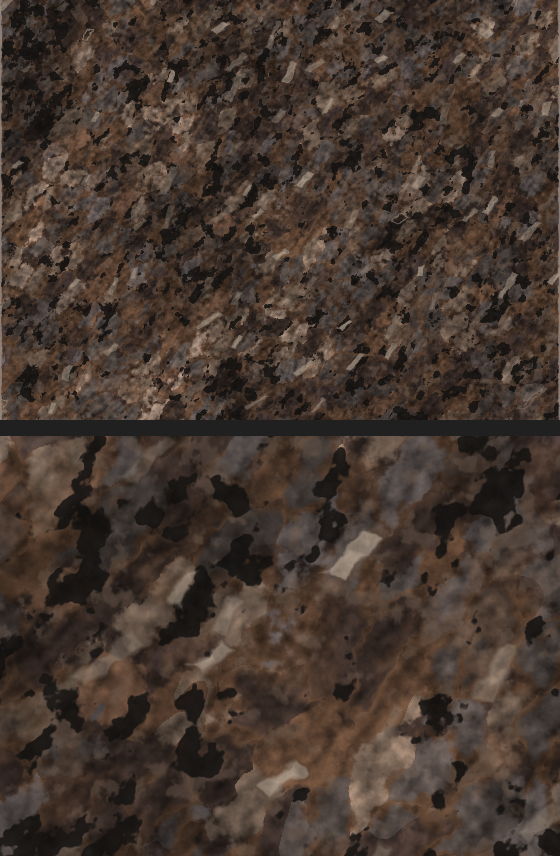
Top, the full canvas; bottom, a detail of the centre.
A Shadertoy shader for this texture:

```glsl
const vec3 BLACK = vec3(0.085, 0.068, 0.062);
const vec3 UMBER = vec3(0.205, 0.160, 0.142);
const vec3 SLATE = vec3(0.272, 0.240, 0.225);
const vec3 RUST = vec3(0.318, 0.230, 0.172);
const vec3 TAN = vec3(0.385, 0.322, 0.275);
const vec3 PALE = vec3(0.610, 0.550, 0.490);
const vec3 RIM = vec3(0.620, 0.560, 0.530);

const float LEAN = 0.90;                    // main grain direction, radians
const vec2 GRAIN_FREQ = vec2(14.0, 27.0);   // grains per canvas height, along and across
const float LATH_FREQ = 10.0;
const float LATH_SHARE = 0.62;
const float BLACK_LEVEL = 0.655;
const float BROAD_TONE = 0.75;
const float RIM_WIDTH = 0.004;

float hash(vec2 p) {
    return fract(sin(dot(p, vec2(127.1, 311.7))) * 43758.5453);
}

vec2 hash2(vec2 p) {
    return vec2(hash(p), hash(p + 57.3));
}

vec2 turn(vec2 p, float angle) {
    float c = cos(angle), s = sin(angle);
    return vec2(c * p.x + s * p.y, c * p.y - s * p.x);
}

float noise(vec2 p) {
    vec2 i = floor(p), f = fract(p);
    f = f * f * (3.0 - 2.0 * f);
    return mix(mix(hash(i), hash(i + vec2(1, 0)), f.x),
               mix(hash(i + vec2(0, 1)), hash(i + vec2(1, 1)), f.x), f.y);
}

float fbm(vec2 p) {
    float sum = 0.0, amp = 0.533;
    for (int i = 0; i < 4; i++) {
        sum += amp * noise(p);
        p = turn(p, 0.6) * 2.03 + 17.1;
        amp *= 0.5;
    }
    return sum;
}

// Voronoi grains: xy = cell id, z = gap between the two nearest seeds
vec3 grains(vec2 p) {
    vec2 cell = floor(p), id = cell;
    float near = 9.0, next = 9.0;
    for (int y = -1; y <= 1; y++)
    for (int x = -1; x <= 1; x++) {
        vec2 c = cell + vec2(x, y);
        float d = length(c + hash2(c) - p);
        if (d < near) { next = near; near = d; id = c; }
        else next = min(next, d);
    }
    return vec3(id, next - near);
}

// Scattered pale crystals, some of them hollow outlines
float laths(vec2 p, float ragged) {
    p *= LATH_FREQ;
    vec2 cell = floor(p);
    float cover = 0.0;
    for (int y = -1; y <= 1; y++)
    for (int x = -1; x <= 1; x++) {
        vec2 c = cell + vec2(x, y);
        if (hash(c + 3.7) > LATH_SHARE) continue;
        vec2 shape = hash2(c + 21.4), look = hash2(c + 45.9);
        float angle = LEAN + 0.9 * (hash(c + 8.2) - 0.4);
        vec2 q = turn(p - c - hash2(c), angle);
        vec2 halfSize = mix(vec2(0.12, 0.045), vec2(0.38, 0.090), shape * shape);
        vec2 e = abs(q + vec2(0.3 * q.y, 0.0)) - halfSize;
        float d = max(e.x, e.y) + 0.12 * (ragged - 0.5);
        if (look.x > 0.90) d = abs(d) - 0.012;
        cover = max(cover, (1.0 - smoothstep(-0.02, 0.025, d)) * mix(0.25, 0.95, look.y));
    }
    return cover;
}

void mainImage(out vec4 fragColor, in vec2 fragCoord) {
    vec2 p = fragCoord / iResolution.y;
    float aspect = iResolution.x / iResolution.y;
    vec2 along = turn(p, LEAN);

    float broad = fbm(along * vec2(5.0, 8.0) + 63.0) - 0.5;
    float coarse = fbm(p * 34.0 + 5.0);
    float fine = fbm(p * 95.0 + 31.0);
    vec2 warp = vec2(coarse, fbm(p * 34.0 + 71.0)) - 0.5;

    // Mixed mineral grains
    vec3 g = grains((along + 0.035 * warp) * GRAIN_FREQ);
    float kind = hash(g.xy + 11.0) + 0.5 * broad;
    vec3 mineral = kind < 0.28 ? UMBER : kind < 0.64 ? SLATE : kind < 0.80 ? RUST : TAN;
    float tint = hash(g.xy + 29.0) - 0.5;
    mineral *= 1.0 + 0.40 * tint;
    mineral += vec3(-0.006, 0.0, 0.009) * step(0.2, tint);

    // Rusty seams and stains
    float body = smoothstep(0.02, 0.24, g.z + 0.7 * (fine - 0.5));
    vec3 col = mix(mix(UMBER, RUST, smoothstep(0.32, 0.55, coarse)), mineral, body);
    float stain = smoothstep(0.52, 0.68, fbm(along * vec2(20.0, 32.0) + 90.0));
    col = mix(col, RUST, 0.50 * stain);

    // Broad tone, cleavage streaks and fine mottling
    col *= 1.0 + BROAD_TONE * broad;
    float streak = noise(turn(along, 0.7 * tint) * vec2(45.0, 170.0));
    col *= 1.0 + 0.38 * (streak - 0.5) + 1.05 * (fine - 0.5);
    col = mix(col, TAN * 1.08, 0.45 * smoothstep(0.57, 0.73, fbm(p * 65.0 + 12.0)));

    // Small black clumps gathered along the seams of darker zones
    float clump = fbm(along * vec2(33.0, 44.0) + 40.0) + 0.30 * (fine - 0.5);
    clump += 0.08 * (1.0 - smoothstep(0.0, 0.35, g.z)) - 0.30 * broad;
    float black = smoothstep(BLACK_LEVEL, BLACK_LEVEL + 0.07, clump);
    vec3 ink = BLACK * (0.6 + 0.8 * fine) + vec3(-0.01, 0.008, 0.010) * coarse;
    col = mix(col, ink, 0.92 * black);

    // Pale crystals
    col = mix(col, PALE * (0.72 + 0.56 * fine), laths(p + 0.006 * warp, fine));

    // Worn rim at the left and right
    float side = min(p.x, aspect - p.x) + 0.008 * (fine - 0.5);
    col = mix(col, RIM, 0.8 * (1.0 - smoothstep(0.5 * RIM_WIDTH, 1.5 * RIM_WIDTH, side)));

    fragColor = vec4(clamp(col, 0.0, 1.0), 1.0);
}
```
